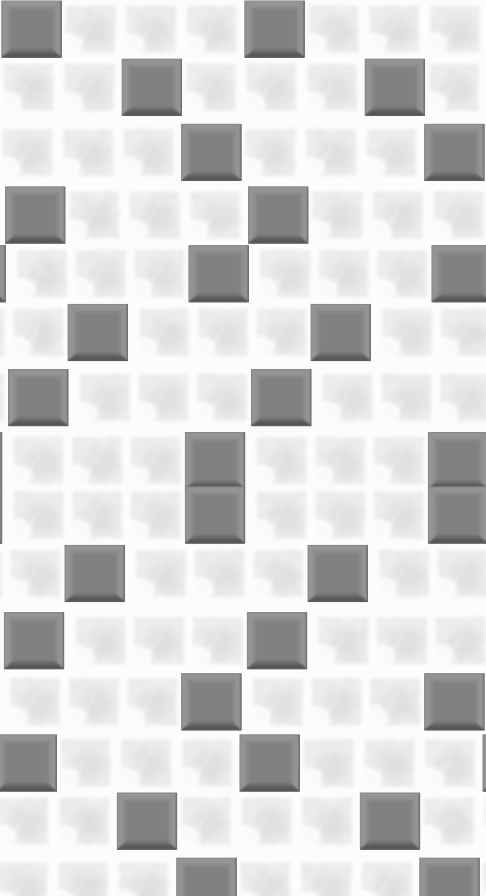
This pattern is drawn by a WebGL 1 fragment shader. Its source:

```glsl
precision highp float;
uniform vec2 u_resolution;

const float COLUMNS = 8.0;
const float ROW_PITCH = 1.0067;
const float FIRST_ROW = 0.48;
const float CYCLE = 12.0;
const vec2 DARK_HALF = vec2(0.498, 0.472);
const vec2 LIGHT_HALF = vec2(0.445, 0.425);

vec2 hashGradient(vec2 cell) {
  vec2 h = vec2(dot(cell, vec2(127.1, 311.7)), dot(cell, vec2(269.5, 183.3)));
  return 2.0 * fract(sin(h) * 43758.5) - 1.0;
}

float gradientNoise(vec2 p) {
  vec2 i = floor(p), f = fract(p);
  vec2 u = f * f * (3.0 - 2.0 * f);
  float a = dot(hashGradient(i), f);
  float b = dot(hashGradient(i + vec2(1.0, 0.0)), f - vec2(1.0, 0.0));
  float c = dot(hashGradient(i + vec2(0.0, 1.0)), f - vec2(0.0, 1.0));
  float d = dot(hashGradient(i + 1.0), f - 1.0);
  return mix(mix(a, b, u.x), mix(c, d, u.x), u.y);
}

float roundBox(vec2 p, vec2 halfSize, float radius) {
  vec2 d = abs(p) - halfSize + radius;
  return length(max(d, 0.0)) + min(max(d.x, d.y), 0.0) - radius;
}

// Value for one of the twelve rows in a cycle
float pick(vec4 a, vec4 b, vec4 c, float row) {
  vec4 g = row < 3.5 ? a : (row < 7.5 ? b : c);
  float k = mod(row, 4.0);
  return k < 0.5 ? g.x : (k < 1.5 ? g.y : (k < 2.5 ? g.z : g.w));
}

float darkColumn(float row) {
  return pick(vec4(0.0, 2.0, 3.0, 0.0), vec4(3.0, 1.0, 0.0, 3.0),
              vec4(3.0, 1.0, 0.0, 3.0), row);
}

// Hand-laid displacement of a whole row
vec2 rowOffset(float row) {
  float x = pick(vec4(0.02, 0.0, -0.02, 0.08), vec4(0.10, 0.11, 0.13, 0.04),
                 vec4(0.04, 0.06, 0.06, -0.02), row);
  float y = pick(vec4(0.0, -0.05, 0.015, 0.04), vec4(0.0, -0.04, 0.025, 0.055),
                 vec4(-0.055, -0.1, 0.0, 0.0), row);
  return vec2(x, y);
}

// Bevelled stone: pale top and sides, shaded foot
float darkTone(vec2 q) {
  float left = q.x + DARK_HALF.x;
  float right = DARK_HALF.x - q.x;
  float top = DARK_HALF.y - q.y;
  float foot = q.y + DARK_HALF.y;
  float side = min(left, right);
  float tone = mix(0.58, 0.505, smoothstep(0.06, 0.19, min(side, top)));
  float mitre = smoothstep(-0.05, 0.05, side - foot);
  tone = mix(tone, 0.33, mitre * (1.0 - smoothstep(0.02, 0.19, foot)));
  tone = mix(tone, 0.38, 0.75 * (1.0 - smoothstep(0.0, 0.05, min(right, foot))));
  return mix(tone, 0.48, 0.6 * (1.0 - smoothstep(0.0, 0.03, min(left, top))));
}

// Glazed tile: x is tone, y is soft coverage
vec2 lightTile(vec2 q, vec2 id) {
  float wobble = gradientNoise(q * 5.0 + id * 7.3);
  float glint = length((q - vec2(-0.34, -0.27)) * vec2(1.0, 1.15)) + 0.09 * wobble;
  float ridge = abs(q.y - 0.9 * q.x - 0.08 - 0.12 * sin(q.x * 9.0));
  float tone = 0.88 + 0.045 * smoothstep(0.1, 0.4, length(q - vec2(0.06, -0.04)));
  tone += 0.075 * (1.0 - smoothstep(0.12, 0.31, glint));
  tone += 0.025 * (1.0 - smoothstep(0.0, 0.16, ridge)) * smoothstep(0.25, -0.2, q.x);
  tone += 0.02 * wobble;
  float edge = roundBox(q, LIGHT_HALF, 0.09) + 0.02 * wobble;
  return vec2(min(tone, 0.98), 1.0 - smoothstep(-0.10, 0.025, edge));
}

float drawTile(float tone, vec2 p, float column, float line, float pixel) {
  float row = mod(line, CYCLE);
  vec2 offset = rowOffset(row);
  offset.x -= 0.08 * floor(line / CYCLE);
  float step4 = mod(column - darkColumn(row), 4.0);
  vec2 center = vec2(column + 0.5, FIRST_ROW + line * ROW_PITCH) + offset;
  bool dark = step4 < 0.5;
  if (!dark) center.x += step(3.5, row) * (0.16 - 0.035 * step4) - 0.03;
  vec2 q = (p - center) * vec2(1.0, -1.0);
  if (dark) {
    float edge = roundBox(q, DARK_HALF, 0.012);
    return mix(tone, darkTone(q), 1.0 - smoothstep(-0.5 * pixel, 0.5 * pixel, edge));
  }
  vec2 glaze = lightTile(q, vec2(column, line));
  return mix(tone, glaze.x, glaze.y);
}

void main() {
  float pixel = COLUMNS / u_resolution.x;
  vec2 p = vec2(gl_FragCoord.x, u_resolution.y - gl_FragCoord.y) * pixel;
  vec2 cell = floor(vec2(p.x, (p.y - FIRST_ROW) / ROW_PITCH + 0.5));
  float tone = 0.99;
  // Displaced tiles may reach into neighbouring cells
  for (int j = -1; j <= 1; j++) {
    for (int i = -1; i <= 1; i++) {
      tone = drawTile(tone, p, cell.x + float(i), cell.y + float(j), pixel);
    }
  }
  gl_FragColor = vec4(vec3(tone), 1.0);
}
```
